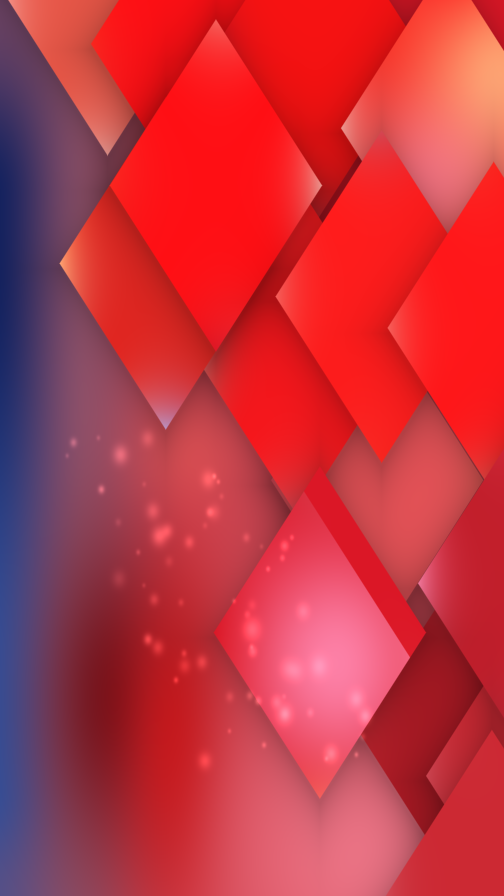
Reproduce this background procedurally as a Shadertoy shader.

```glsl
// Overlapping red and pink diamond cards over a blue-to-rose blur with drifting sparks.

const vec2 HALF_SIZE = vec2(0.1185, 0.1855);   // half width and height of a card

const vec3 RED     = vec3(1.00, 0.06, 0.08);
const vec3 SCARLET = vec3(0.98, 0.15, 0.12);
const vec3 CRIMSON = vec3(0.86, 0.09, 0.15);
const vec3 WINE    = vec3(0.67, 0.10, 0.14);
const vec3 MAROON  = vec3(0.42, 0.06, 0.09);
const vec3 BRICK   = vec3(0.80, 0.16, 0.20);
const vec3 ROSE    = vec3(0.82, 0.28, 0.33);
const vec3 CORAL   = vec3(0.96, 0.38, 0.36);
const vec3 PINK    = vec3(0.99, 0.50, 0.65);
const vec3 BLUSH   = vec3(0.96, 0.63, 0.60);
const vec3 PEACH   = vec3(1.00, 0.65, 0.45);
const vec3 LILAC   = vec3(0.72, 0.58, 0.78);
const vec3 MAUVE   = vec3(0.56, 0.32, 0.42);
const vec3 NAVY    = vec3(0.07, 0.13, 0.37);
const vec3 BLUE    = vec3(0.20, 0.31, 0.60);

// Soft elliptical spot, 1 at its centre
float glow(vec2 p, vec2 centre, vec2 radius) {
    vec2 q = (p - centre) / radius;
    return exp(-dot(q, q));
}

vec2 hash2(float n) {
    return fract(sin(vec2(n * 127.1, n * 311.7) + 4.3) * 4375.85);
}

float diamond(vec2 q) {
    float scale = HALF_SIZE.x * HALF_SIZE.y / length(HALF_SIZE);
    return (dot(abs(q) / HALF_SIZE, vec2(1.0)) - 1.0) * scale;
}

// Coordinates along the two slanted sides, -1 to 1 inside a card
vec2 slant(vec2 q) {
    q /= HALF_SIZE;
    return vec2(q.x + q.y, q.x - q.y);
}

// Lays one card with a core colour and four tip colours, plus its shadow
vec3 card(vec3 below, vec2 p, vec2 centre, vec3 core,
          vec3 left, vec3 top, vec3 right, vec3 bottom) {
    vec2 q = p - centre;
    vec2 s = clamp(slant(q), -1.0, 1.0);
    vec2 t = 0.5 + 0.5 * s;
    vec3 tips = mix(mix(left, top, t.x), mix(bottom, right, t.x), t.y);
    vec3 paint = mix(core, tips, s.x * s.x * s.y * s.y);
    float shadow = exp(-max(diamond(q + vec2(0.0, 0.006)), 0.0) * 50.0);
    float edge = 0.8 / iResolution.y;
    float inside = 1.0 - smoothstep(-edge, edge, diamond(q));
    return mix(below * (1.0 - 0.2 * shadow), paint, inside);
}

vec3 backdrop(vec2 p) {
    vec3 side = mix(BLUE, NAVY, smoothstep(0.25, 0.70, p.y));
    side = mix(side, MAUVE, 0.75 * smoothstep(0.78, 1.0, p.y));
    side = mix(side, MAUVE, 0.35 * smoothstep(0.12, 0.0, p.y));
    vec3 col = mix(side, MAUVE, smoothstep(-0.01, 0.10, p.x));
    col = mix(col, ROSE, smoothstep(0.08, 0.22, p.x));
    col = mix(col, MAROON, 0.95 * glow(p, vec2(0.125, 0.22), vec2(0.075, 0.17)));
    col = mix(col, vec3(0.77, 0.06, 0.07), 0.9 * glow(p, vec2(0.195, 0.16), vec2(0.06, 0.20)));
    col = mix(col, vec3(0.94, 0.46, 0.53), glow(p, vec2(0.41, 0.05), vec2(0.15, 0.17)));
    col = mix(col, CORAL, 0.4 * glow(p, vec2(0.21, 0.50), vec2(0.06)));
    return mix(col, CRIMSON, smoothstep(0.22, 0.34, p.x) * smoothstep(0.62, 0.78, p.y));
}

// Small drops of light scattered along a slanting band
vec3 sparks(vec2 p) {
    float light = 0.0;
    for (int i = 0; i < 64; i++) {
        vec2 place = hash2(float(i) + 1.0);
        vec2 form = hash2(float(i) + 91.0);
        float y = mix(0.13, 0.52, place.y);
        float x = 0.18 + 0.42 * (0.50 - y) + 0.22 * (place.x - 0.5);
        float size = mix(0.002, 0.009, form.x * form.x);
        light += mix(0.1, 0.42, form.y) * glow(p, vec2(x, y), size * vec2(1.0, 1.3));
    }
    return light * vec3(0.80, 0.42, 0.40);
}

void mainImage(out vec4 fragColor, in vec2 fragCoord) {
    vec2 p = fragCoord / iResolution.y;
    vec3 col = backdrop(p);

    // Upper rear cards
    col = card(col, p, vec2(0.120, 1.012), vec3(0.91, 0.34, 0.28), BLUSH, RED, RED, BLUSH);
    col = card(col, p, vec2(0.220, 0.951), RED, SCARLET, RED, CRIMSON, ROSE);
    col = card(col, p, vec2(0.354, 0.940), vec3(0.97, 0.07, 0.07), CRIMSON, RED, RED, BRICK);
    vec3 sunlit = mix(SCARLET, CORAL, glow(p, vec2(0.50, 0.79), vec2(0.11)));
    sunlit = mix(sunlit, PEACH, glow(p, vec2(0.56, 0.91), vec2(0.085, 0.11)));
    sunlit = mix(sunlit, PINK, 0.5 * glow(p, vec2(0.48, 0.80), vec2(0.08)));
    col = card(col, p, vec2(0.499, 0.857), sunlit, BLUSH, RED, PEACH, ROSE);

    // Middle cards
    col = card(col, p, vec2(0.421, 0.464), vec3(0.92, 0.33, 0.35), ROSE, CORAL, CORAL, ROSE);
    col = card(col, p, vec2(0.333, 0.608), vec3(0.97, 0.09, 0.11), BLUSH, RED, CORAL, ROSE);
    col = card(col, p, vec2(0.185, 0.706), vec3(0.88, 0.15, 0.13), PEACH, RED, WINE, LILAC);
    col = card(col, p, vec2(0.241, 0.793), RED, SCARLET, CORAL, BLUSH, CRIMSON);
    col = card(col, p, vec2(0.426, 0.669), vec3(1.0, 0.11, 0.11), CORAL, ROSE, CRIMSON, SCARLET);
    col = card(col, p, vec2(0.551, 0.634), vec3(1.0, 0.09, 0.10), CORAL, SCARLET, RED, CORAL);

    // Lower right cards
    col = card(col, p, vec2(0.518, 0.185), WINE, BRICK, ROSE, BRICK, BRICK);
    col = card(col, p, vec2(0.594, 0.134), BRICK, ROSE, BRICK, BRICK, WINE);
    col = card(col, p, vec2(0.585, 0.349), vec3(0.76, 0.12, 0.17), PINK, CRIMSON, BRICK, WINE);
    col = card(col, p, vec2(0.549, 0.0), BRICK, ROSE, BRICK, BRICK, WINE);

    // Glowing pink card with a red band along its upper right side
    vec2 centre = vec2(0.357, 0.294);
    float edge = 8.0 / iResolution.y;
    float band = smoothstep(0.7 - edge, 0.7 + edge, slant(p - centre).x);
    vec3 core = mix(CRIMSON, PINK, glow(p, vec2(0.375, 0.26), vec2(0.10, 0.13)));
    col = card(col, p, centre, mix(core, CRIMSON, band), CRIMSON,
               mix(ROSE, CRIMSON, band), mix(PINK, CRIMSON, band), CORAL);

    fragColor = vec4(clamp(col + sparks(p), 0.0, 1.0), 1.0);
}
```
